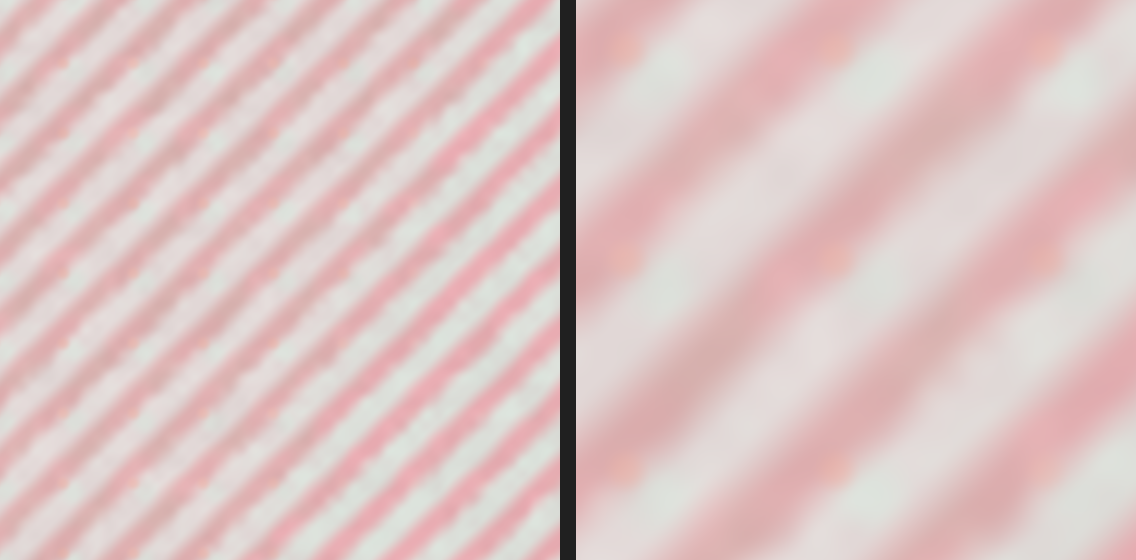
Left: the whole. Right: its middle third, enlarged.
Give the GLSL for this pattern, as a Shadertoy shader.

```glsl
// Soft diagonal candy stripes, eight repeats across and eight down.
// A periodic band gives the stripes; a faint cell lattice adds orange and mint
// flecks, a slanted wash cools the right side, and value noise mottles the cloth.

float hash(vec2 p) {
    vec3 q = fract(vec3(p.xyx) * 0.1031);
    q += dot(q, q.yzx + 33.33);
    return fract((q.x + q.y) * q.z);
}

float valueNoise(vec2 p) {
    vec2 cell = floor(p), f = fract(p);
    f = f * f * (3.0 - 2.0 * f);
    return mix(mix(hash(cell), hash(cell + vec2(1, 0)), f.x),
               mix(hash(cell + vec2(0, 1)), hash(cell + vec2(1, 1)), f.x), f.y);
}

// Distance to the nearest point of a unit lattice through the given centre
float latticeDistance(vec2 p, vec2 centre) {
    return length(fract(p - centre + 0.5) - 0.5);
}

void mainImage(out vec4 fragColor, in vec2 fragCoord) {
    vec2 uv = fragCoord / iResolution.xy;
    uv.y = 1.0 - uv.y;
    vec2 grid = uv * 8.0;

    // Mottling at two scales, centred on zero
    float coarse = valueNoise(uv * 22.0 + 7.0) - 0.5;
    float fine = valueNoise(uv * 46.0 + 31.0) - 0.5;

    // Stripes rising to the right, with wide blurred edges and a slight drift
    float phase = grid.x + grid.y - 0.65 - 0.1 * (uv.x - 0.5) + 0.06 * coarse + 0.05 * fine;
    float fromCentre = abs(fract(phase + 0.5) - 0.5);
    float stripe = 1.0 - smoothstep(0.03, 0.42, fromCentre);

    // Cooler ground and pinker stripes beyond a slanted boundary
    float wash = smoothstep(0.76, 0.98, uv.x + 0.42 * uv.y + 0.14 * coarse);

    // Local tints repeated in every cell
    float mintSpot = 1.0 - smoothstep(0.03, 0.28, latticeDistance(grid, vec2(0.07, 0.03)));
    float pinkSpot = 1.0 - smoothstep(0.25, 0.65, latticeDistance(grid, vec2(0.917)));
    float orangeDot = 1.0 - smoothstep(0.02, 0.13, latticeDistance(grid, vec2(0.905)));

    float mint = clamp(max(wash * 0.75, mintSpot * 0.65) + 0.45 * fine, 0.0, 1.0);
    float pink = clamp(max(wash * 0.9, pinkSpot * 0.45) + 0.3 * coarse, 0.0, 1.0);
    vec3 ground = mix(vec3(0.888, 0.85, 0.845), vec3(0.85, 0.885, 0.855), mint);
    vec3 red = mix(vec3(0.85, 0.70, 0.69), vec3(0.91, 0.67, 0.695), pink);

    vec3 color = mix(ground, red, stripe);
    color = mix(color, vec3(0.93, 0.71, 0.66), orangeDot * 0.5 * (1.0 - 0.8 * wash));
    color += 0.02 * coarse + 0.025 * fine;
    fragColor = vec4(color, 1.0);
}
```
